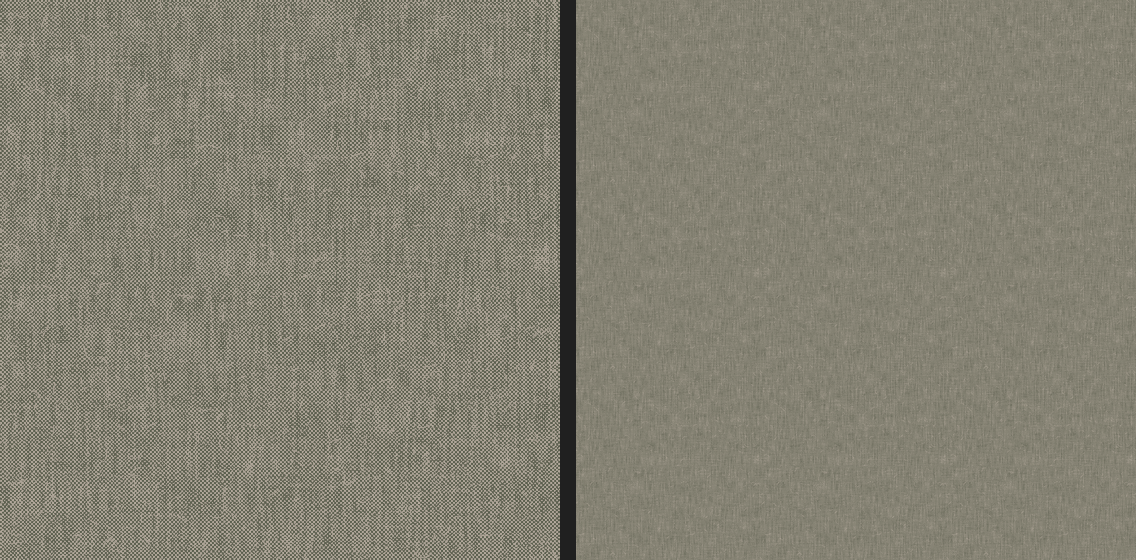
Left, the tile; right, the same tile 3 across and 3 down.
This texture is drawn by a three.js fragment shader. Its source:

```glsl
// Plain-weave cloth: dark green-grey and pale beige yarns in a fine checker of
// rounded dots. A product of sines gives the weave, wrapped gradient noise bends
// it and adds slubs, and short pale fibres are scattered on top. Tiles both ways.

varying vec2 vUv;

const float PI = 3.14159265;
const float THREADS = 288.0; // even, so the checker closes at the edges

vec2 hash2(vec2 p) {
  vec3 q = fract(p.xyx * vec3(0.1031, 0.1030, 0.0973));
  q += dot(q, q.yzx + 33.33);
  return fract((q.xx + q.yz) * q.zy);
}

vec2 gradient(vec2 cell, vec2 period, float seed) {
  float angle = 2.0 * PI * hash2(mod(cell, period) + seed).x;
  return vec2(cos(angle), sin(angle));
}

// Gradient noise with a whole number of lattice cells across the canvas
float noise(vec2 uv, vec2 period, float seed) {
  vec2 p = uv * period;
  vec2 i = floor(p);
  vec2 f = p - i;
  vec2 u = f * f * f * (f * (f * 6.0 - 15.0) + 10.0);
  vec2 e = vec2(1.0, 0.0);
  float a = dot(gradient(i, period, seed), f);
  float b = dot(gradient(i + e.xy, period, seed), f - e.xy);
  float c = dot(gradient(i + e.yx, period, seed), f - e.yx);
  float d = dot(gradient(i + e.xx, period, seed), f - e.xx);
  return mix(mix(a, b, u.x), mix(c, d, u.x), u.y);
}

// Coverage of short, slightly curved stray fibres, at most one per grid cell
float strayFibres(vec2 uv) {
  const float GRID = 32.0;
  vec2 p = uv * GRID;
  vec2 base = floor(p);
  float cover = 0.0;
  for (int y = -1; y <= 1; y++) {
    for (int x = -1; x <= 1; x++) {
      vec2 cell = base + vec2(float(x), float(y));
      vec2 id = mod(cell, GRID);
      vec2 place = hash2(id + 17.0);
      vec2 shape = hash2(id + 71.0);
      vec2 d = p - cell - place;
      float angle = 2.0 * PI * shape.x;
      vec2 along = vec2(cos(angle), sin(angle));
      vec2 q = vec2(dot(d, along), dot(d, vec2(-along.y, along.x)));
      q.y += (shape.y - 0.5) * 2.0 * q.x * q.x;
      float halfLength = mix(0.15, 0.45, shape.y);
      float line = 1.0 - smoothstep(0.015, 0.05, abs(q.y));
      line *= 1.0 - smoothstep(0.7, 1.0, abs(q.x) / halfLength);
      cover = max(cover, line * step(hash2(id + 139.0).x, 0.4));
    }
  }
  return cover;
}

void main() {
  // Yarns wander a little from the straight grid
  vec2 wander = vec2(noise(vUv, vec2(60.0, 36.0), 3.0),
                     noise(vUv, vec2(36.0, 60.0), 11.0));
  vec2 thread = vUv * THREADS + 0.6 * wander;
  float weave = sin(PI * thread.x) * sin(PI * thread.y);

  // Slubs along warp and weft, broad patches and rough yarn edges
  float warpSlub = noise(vUv, vec2(144.0, 14.0), 23.0);
  float weftSlub = noise(vUv, vec2(14.0, 144.0), 37.0);
  float patches = noise(vUv, vec2(12.0), 53.0);
  float fuzz = noise(vUv, vec2(410.0), 67.0);
  float height = weave - 0.02 + 0.30 * warpSlub + 0.18 * weftSlub
               + 0.10 * patches + 0.45 * fuzz;

  // Each yarn is deepest in tone at the middle of its dot
  float core = smoothstep(0.15, 0.65, abs(height) + 0.25 * fuzz);
  vec3 darkYarn = mix(vec3(0.42, 0.42, 0.36), vec3(0.355, 0.375, 0.305), core);
  vec3 paleYarn = mix(vec3(0.63, 0.60, 0.55), vec3(0.695, 0.655, 0.605), core);
  vec3 color = mix(darkYarn, paleYarn, smoothstep(-0.14, 0.14, height));

  // Stray fibres and a faint unevenness of the dye
  color = mix(color, vec3(0.69, 0.65, 0.60), 0.75 * strayFibres(vUv));
  color *= 1.0 + 0.03 * warpSlub + 0.04 * noise(vUv, vec2(200.0), 89.0);

  gl_FragColor = vec4(color, 1.0);
}
```
